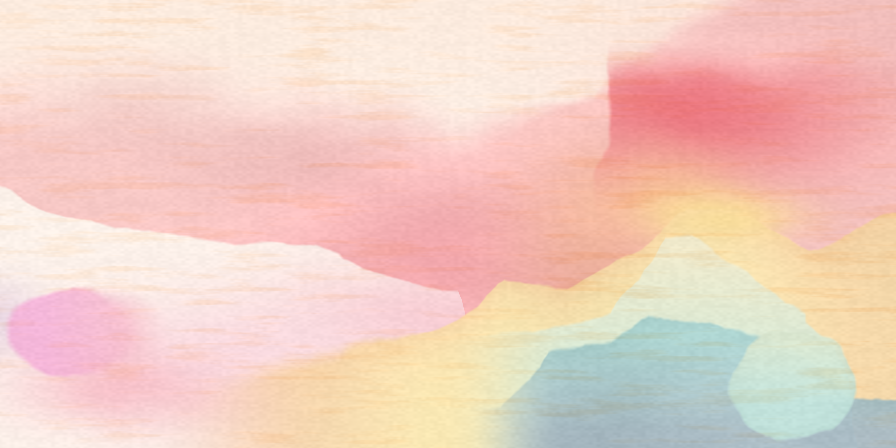
Write a WebGL 1 fragment shader that draws this background.

```glsl
precision highp float;
// Layered watercolor washes in pink, gold, mint and blue on fibrous cream paper.

uniform vec2 u_resolution;

float hash(vec2 p) {
  return fract(sin(dot(p, vec2(127.1, 311.7))) * 43758.545);
}

float noise(vec2 p) {
  vec2 cell = floor(p), f = fract(p);
  f = f * f * (3.0 - 2.0 * f);
  vec2 e = vec2(1.0, 0.0);
  return mix(mix(hash(cell), hash(cell + e), f.x),
             mix(hash(cell + e.yx), hash(cell + e.xx), f.x), f.y);
}

float fbm(vec2 p) {
  float sum = 0.0, amp = 0.5;
  for (int i = 0; i < 5; i++) {
    sum += amp * noise(p);
    p = p * 2.03 + 17.3;
    amp *= 0.5;
  }
  return sum;
}

// Linear rise from 0 to 1 between a and b, used to build wash outlines
float ramp(float x, float a, float b) {
  return clamp((x - a) / (b - a), 0.0, 1.0);
}

float cover(float d, float softness) {
  return smoothstep(-softness, softness, d);
}

float glow(vec2 p, vec2 center, vec2 radius) {
  vec2 q = (p - center) / radius;
  return exp(-dot(q, q));
}

// Pigment gathers in a thin line just inside a wash edge
float rim(float d) {
  return cover(d, 0.003) * exp(-max(d, 0.0) * 65.0);
}

float pinkTop(float x) {
  return 0.80 - 0.07 * ramp(x, 0.1, 1.0) + 0.07 * ramp(x, 1.05, 1.35)
       + 0.05 * ramp(x, 1.34, 1.39) + 0.19 * ramp(x, 1.4, 1.7);
}

float pinkBottom(float x) {
  return 0.585 - 0.05 * ramp(x, 0.0, 0.1) - 0.055 * ramp(x, 0.1, 0.27)
       - 0.03 * ramp(x, 0.27, 0.65) - 0.095 * ramp(x, 0.7, 0.98)
       - 0.25 * ramp(x, 1.02, 1.08);
}

float goldTop(float x) {
  return 0.10 + 0.055 * ramp(x, 0.25, 0.5) + 0.1 * ramp(x, 0.5, 0.94)
       + 0.06 * ramp(x, 0.94, 1.06) + 0.065 * ramp(x, 1.06, 1.13)
       - 0.03 * ramp(x, 1.13, 1.24) + 0.185 * ramp(x, 1.26, 1.53)
       - 0.095 * ramp(x, 1.64, 1.8) + 0.08 * ramp(x, 1.82, 2.0);
}

float mintTop(float x) {
  return 0.25 + 0.05 * ramp(x, 1.18, 1.38) + 0.18 * ramp(x, 1.36, 1.48)
       - 0.2 * ramp(x, 1.55, 1.8) - 0.12 * ramp(x, 1.79, 1.9)
       - 0.2 * ramp(x, 1.88, 1.92);
}

float blueTop(float x) {
  return 0.1 + 0.1 * ramp(x, 1.12, 1.22) + 0.035 * ramp(x, 1.2, 1.3)
       + 0.045 * ramp(x, 1.36, 1.44) - 0.06 * ramp(x, 1.58, 1.76)
       - 0.11 * ramp(x, 1.76, 1.88);
}

void main() {
  vec2 p = gl_FragCoord.xy / u_resolution * vec2(2.0, 1.0);
  vec2 w = p + 0.05 * (vec2(fbm(p * 7.0), fbm(p * 7.0 + 40.0)) - 0.48);
  float cloud = fbm(p * vec2(3.0, 6.0) + 9.0) - 0.48;

  // Paper, with a blush under the pink band
  vec3 col = mix(vec3(0.99, 0.95, 0.92), vec3(0.99, 0.925, 0.875), cover(p.y - 0.75, 0.25));
  col = mix(col, vec3(0.97, 0.79, 0.82), 0.9 * glow(w, vec2(0.98, 0.29), vec2(0.36, 0.13)));
  col = mix(col, vec3(0.98, 0.84, 0.88), 0.75 * glow(w, vec2(0.5, 0.2), vec2(0.4, 0.13)));

  // Broad pink band: soft above on the left, crisp below
  float soft = mix(0.16, 0.02, ramp(p.x, 0.6, 1.25)) + 0.05 * ramp(p.x, 1.4, 1.7);
  float low = w.y - pinkBottom(w.x);
  float pinkMask = cover(pinkTop(w.x) - w.y + 0.1 * cloud, soft) * cover(low, 0.004);
  vec3 pink = mix(vec3(0.975, 0.785, 0.775), vec3(0.95, 0.64, 0.665),
                  glow(p, vec2(1.02, 0.43), vec2(0.42, 0.2)));
  pink = mix(pink, vec3(0.95, 0.70, 0.61), glow(w, vec2(1.32, 0.47), vec2(0.17, 0.2)));
  col = mix(col, pink - 0.12 * cloud, pinkMask * (0.93 + 0.07 * rim(low)));

  // Red bloom with a crisp left side, warming to orange and gold below
  float side = w.x - 1.37 + 0.04 * cover(0.66 - w.y, 0.06);
  float red = glow(w, vec2(1.53, 0.755), vec2(0.34, 0.15));
  red *= cover(side, 0.006) * cover(0.86 - w.y, 0.06);
  col = mix(col, vec3(0.955, 0.69, 0.69), 0.6 * glow(p, vec2(1.85, 0.75), vec2(0.4, 0.22)));
  col = mix(col, vec3(0.925, 0.46, 0.50), 0.95 * red);
  col = mix(col, vec3(0.96, 0.73, 0.58), 0.85 * glow(w, vec2(1.5, 0.58), vec2(0.16, 0.085)));
  col = mix(col, vec3(0.98, 0.86, 0.60), 0.9 * glow(w, vec2(1.58, 0.53), vec2(0.16, 0.055)));

  // Gold wash with a peach left tail
  float goldDepth = goldTop(w.x) - w.y;
  vec3 gold = mix(vec3(0.97, 0.80, 0.70), vec3(0.98, 0.915, 0.71), ramp(p.x, 0.4, 0.95));
  gold = mix(gold, vec3(0.97, 0.86, 0.68), ramp(p.x, 1.6, 1.9));
  gold = mix(gold, vec3(0.965, 0.81, 0.63), 0.7 * exp(-max(goldDepth, 0.0) * 16.0));
  float goldMask = cover(goldDepth, mix(0.05, 0.004, ramp(p.x, 0.4, 0.95)));
  col = mix(col, gold - 0.06 * cloud, goldMask * smoothstep(0.3, 0.7, p.x));
  col = mix(col, vec3(0.98, 0.87, 0.60), 0.8 * glow(w, vec2(1.62, 0.51), vec2(0.14, 0.04)));

  // Pale mint hill
  float mintDepth = mintTop(w.x) - w.y;
  vec3 mint = mix(vec3(0.83, 0.92, 0.86), vec3(0.94, 0.92, 0.81), ramp(p.y, 0.18, 0.45));
  col = mix(col, mint, 0.92 * cover(mintDepth, 0.005) * smoothstep(0.98, 1.3, p.x));

  // Blue hill, greyer toward the bottom
  float blueDepth = blueTop(w.x) - w.y;
  vec3 blue = mix(vec3(0.66, 0.73, 0.77), vec3(0.68, 0.84, 0.83), ramp(p.y, 0.03, 0.25));
  float blueMask = cover(blueDepth, 0.005) * smoothstep(1.04, 1.26, p.x);
  col = mix(col, blue - 0.1 * cloud - 0.03 * rim(blueDepth), 0.95 * blueMask);

  // Translucent aqua lobe in front of the blue hill
  vec2 lobe = (w - vec2(1.77, 0.135)) / vec2(0.135, 0.115);
  float lobeDepth = (1.0 - length(lobe)) * 0.115;
  vec3 aqua = mix(vec3(0.77, 0.90, 0.87), vec3(0.87, 0.92, 0.83), ramp(p.y, 0.1, 0.24));
  col = mix(col, aqua - 0.03 * rim(lobeDepth), 0.93 * cover(lobeDepth, 0.004));

  // Orchid puddle and its rosy trail at the lower left
  vec2 puddle = (w - vec2(0.175, 0.255)) / vec2(0.165, 0.095);
  float puddleDepth = (1.0 - length(puddle)) * 0.095;
  col = mix(col, vec3(0.88, 0.80, 0.88), 0.65 * glow(p, vec2(0.0, 0.29), vec2(0.09, 0.08)));
  col = mix(col, vec3(0.97, 0.73, 0.77), 0.8 * glow(w, vec2(0.27, 0.13), vec2(0.21, 0.08)));
  vec3 orchid = mix(vec3(0.96, 0.69, 0.85), vec3(0.97, 0.75, 0.79), ramp(p.x, 0.1, 0.33));
  col = mix(col, orchid, 0.85 * cover(puddleDepth, mix(0.006, 0.035, ramp(p.x, 0.18, 0.32))));

  // Tan horizontal fibres and fine paper grain
  float streak = fbm(p * vec2(7.0, 65.0));
  float stain = smoothstep(0.5, 0.78, streak) * (0.5 + fbm(p * 3.0));
  col = mix(col, col * vec3(0.97, 0.89, 0.79), 0.5 * stain);
  col += 0.035 * (streak - 0.48) + 0.035 * (noise(p * vec2(110.0, 190.0)) - 0.5);
  gl_FragColor = vec4(clamp(col, 0.0, 1.0), 1.0);
}
```
